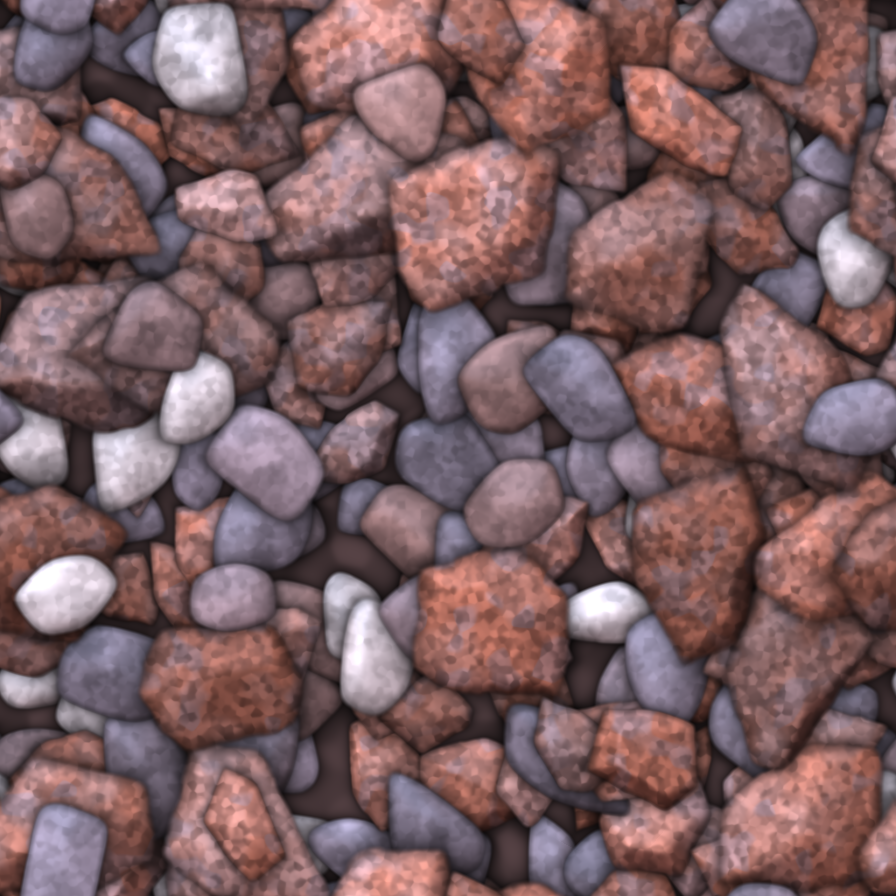
Reproduce this texture procedurally as a Shadertoy shader.

```glsl
// Seamless bed of crushed red rock mixed with rounded mauve and pale pebbles.

const float TAU = 6.28318;

vec3 hash(vec3 p) {
    p = fract(p * vec3(0.1031, 0.1030, 0.0973));
    p += dot(p, p.yxz + 33.33);
    return fract((p.xxy + p.yxx) * p.zyx);
}

// Smooth cellular noise that wraps after n cells.
float mottle(vec2 uv, float n, float seed) {
    vec2 p = uv * n, cell = floor(p);
    float sum = 0.0, total = 0.0;
    for (int y = -1; y <= 1; y++)
    for (int x = -1; x <= 1; x++) {
        vec2 id = cell + vec2(x, y);
        vec3 h = hash(vec3(mod(id, n), seed));
        vec2 d = id + h.xy - p;
        float w = exp(-5.5 * dot(d, d));
        sum += w * h.z;
        total += w;
    }
    return sum / total;
}

vec3 stoneAlbedo(bool pebble, vec3 pick, vec4 grain) {
    vec3 red = vec3(0.74, 0.46, 0.39), pink = vec3(0.74, 0.58, 0.58);
    vec3 mauve = vec3(0.62, 0.58, 0.67), pale = vec3(0.92, 0.88, 0.92);
    if (pebble) {
        vec3 c = mix(mauve, pink * 0.92, smoothstep(0.45, 0.9, pick.x));
        c = mix(c, pale, step(0.80, pick.y));
        return c * (0.80 + 0.28 * pick.z + 0.30 * (grain.y - 0.5) + 0.16 * (grain.w - 0.5));
    }
    vec3 c = mix(red, pink, clamp(pick.x * 1.1 + 0.8 * (grain.x - 0.5), 0.0, 1.0));
    c = mix(c, mauve, 0.4 * smoothstep(0.60, 0.85, grain.y));
    c *= 0.76 + 0.36 * pick.z;
    return c * (1.0 + 0.26 * (grain.z - 0.5) + 0.36 * (grain.w - 0.5));
}

// Lays one faceted stone over the colour; p is relative to its centre.
void addStone(inout vec3 col, vec2 p, vec3 id, float pebbleShare, vec4 grain) {
    vec3 kind = hash(id + 17.0), form = hash(id + 41.0);
    bool pebble = kind.x < pebbleShare;
    float angle = form.x * TAU, stretch = 1.03 + 0.27 * form.y;
    float size = mix(0.50, 0.62, form.z);
    float corner = pebble ? 14.0 : 38.0, crease = pebble ? 10.0 : 38.0;
    mat2 turn = mat2(cos(angle), sin(angle), -sin(angle), cos(angle));
    vec2 squash = vec2(1.0 / stretch, stretch);
    p += (grain.xy - 0.5) * (pebble ? 0.01 : 0.04);
    p = (turn * p) * squash;

    // Sides: a ring of planes gives both the outline and the bevels.
    float edgeSum = 0.0;
    vec3 normal = vec3(0.0);
    for (int i = 0; i < 6; i++) {
        vec3 h = hash(id + vec3(0.0, 0.0, 60.0 + 3.0 * float(i)));
        float a = (float(i) + 0.7 * h.x) * TAU / 6.0;
        vec2 n = vec2(cos(a), sin(a));
        float face = size * (0.70 + 0.40 * h.y) - dot(p, n);
        float slope = mix(0.4, 1.6, h.z);
        edgeSum += exp(-corner * face);
        normal += exp(-crease * face * slope) * vec3(n * slope, 1.0);
    }
    float inside = -log(edgeSum) / corner;

    // Contact shadow on whatever lies below.
    col *= 1.0 - 0.52 * exp(-15.0 * max(-inside, 0.0));
    if (inside < -0.03) return;

    // Two tilted top planes meet in a ridge.
    for (int i = 0; i < 2; i++) {
        vec2 tilt = (hash(id + vec3(0.0, 0.0, 90.0 + 5.0 * float(i))).xy - 0.5) * 1.1;
        normal += exp(-crease * (0.42 * size + dot(p, tilt))) * vec3(-tilt, 1.0);
    }
    normal /= normal.z;
    normal.xy = (normal.xy * squash) * turn;
    normal.xy += (grain.zw - 0.5) * (pebble ? 0.08 : 0.28);
    float lit = max(dot(normalize(normal), normalize(vec3(-0.25, 0.55, 0.8))), 0.0);

    // Warm shade on the lower sides, cool sky sheen on the upper ones.
    vec3 light = mix(vec3(0.44, 0.38, 0.38), vec3(1.10, 1.10, 1.12), lit);
    light *= mix(0.62, 1.0, smoothstep(-0.01, 0.09, inside));
    vec3 stone = stoneAlbedo(pebble, hash(id + 73.0), grain) * light;
    stone += vec3(0.02, 0.04, 0.06) * smoothstep(0.78, 1.0, lit);
    col = mix(col, stone, smoothstep(-0.024, 0.024, inside));
}

void mainImage(out vec4 fragColor, in vec2 fragCoord) {
    vec2 uv = fragCoord / iResolution.xy;
    vec4 grain = vec4(mottle(uv, 30.0, 1.0), mottle(uv, 44.0, 2.0),
                      mottle(uv, 72.0, 3.0), mottle(uv, 128.0, 4.0));
    vec3 col = vec3(0.30, 0.23, 0.24) * (0.7 + 0.6 * grain.x);

    // Layers from bottom to top: cells across, share filled, share of pebbles.
    vec3 layers[4] = vec3[4](vec3(11.0, 1.0, 0.60), vec3(9.0, 0.80, 0.40),
                             vec3(6.0, 0.62, 0.08), vec3(10.0, 0.20, 0.55));
    for (int k = 0; k < 4; k++) {
        vec3 layer = layers[k];
        vec2 p = uv * layer.x, cell = floor(p);
        for (int y = -1; y <= 1; y++)
        for (int x = -1; x <= 1; x++) {
            vec2 id = cell + vec2(x, y);
            vec3 key = vec3(mod(id, layer.x), 150.0 * float(k + 1));
            vec3 h = hash(key);
            vec2 offset = p - id - 0.5 - (h.xy - 0.5) * 0.6;
            if (h.z < layer.y && dot(offset, offset) < 1.44)
                addStone(col, offset, key, layer.z, grain);
        }
    }
    fragColor = vec4(col, 1.0);
}
```
